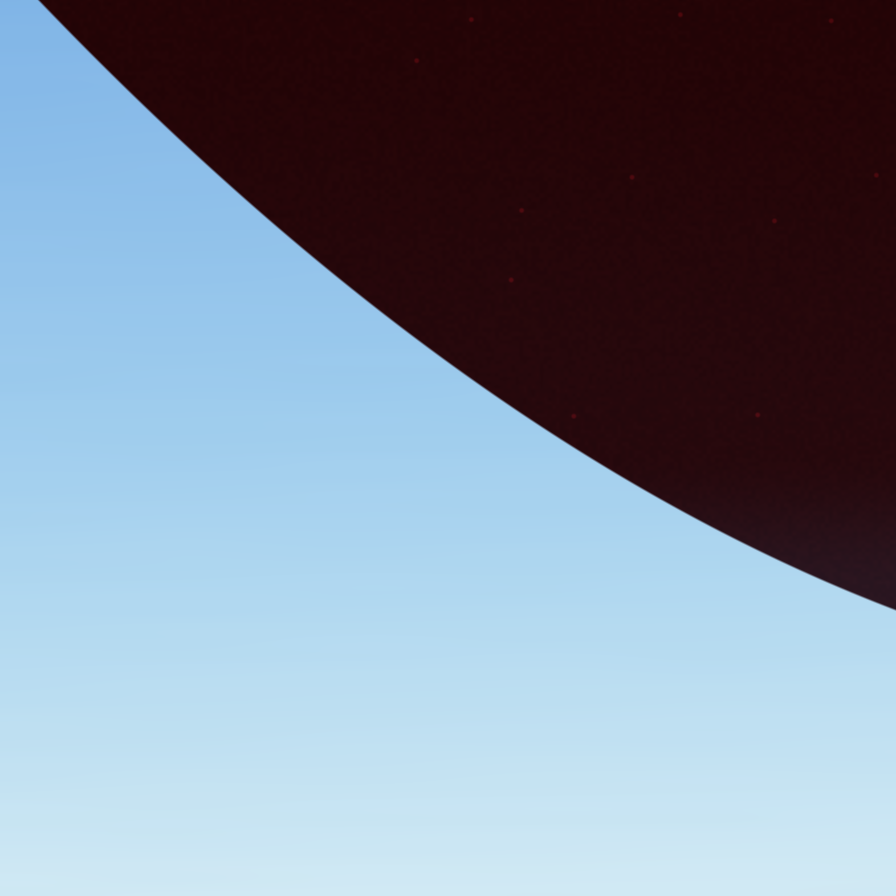
Give the GLSL for this background, as a WebGL 1 fragment shader.

```glsl
precision highp float;
// Pale blue sky gradient below a dark maroon mass with a sweeping curved edge.

uniform vec2 u_resolution;

#define EDGE_START 1.0454   // edge height at the left side
#define EDGE_SLOPE -1.072   // initial fall of the edge
#define EDGE_BEND 0.3456    // curvature of the edge
#define EDGE_SOFT 0.0016    // half width of the edge blend
#define SKY_TILT 0.025      // sideways lean of the sky gradient
#define BAND_AMOUNT 0.008   // strength of the faint sky streaks
#define GRAIN_CELLS 220.0   // cells of dark grain across the canvas
#define GRAIN_AMOUNT 0.022
#define SPECK_CELLS 18.0    // cells that may hold a red speck
#define SPECK_CHANCE 0.07

float hash(vec2 p) {
  vec3 q = fract(vec3(p.xyx) * 0.1031);
  q += dot(q, q.yzx + 33.33);
  return fract((q.x + q.y) * q.z);
}

float valueNoise(vec2 p) {
  vec2 cell = floor(p);
  vec2 f = fract(p);
  f = f * f * (3.0 - 2.0 * f);
  float low = mix(hash(cell), hash(cell + vec2(1.0, 0.0)), f.x);
  float high = mix(hash(cell + vec2(0.0, 1.0)), hash(cell + vec2(1.0, 1.0)), f.x);
  return mix(low, high, f.y);
}

// Approximate signed distance to the parabola, positive above it
float edgeDistance(vec2 p) {
  float height = EDGE_START + p.x * (EDGE_SLOPE + EDGE_BEND * p.x);
  float slope = EDGE_SLOPE + 2.0 * EDGE_BEND * p.x;
  return (p.y - height) / sqrt(1.0 + slope * slope);
}

// Light horizon rising to a deeper blue, with wide soft streaks
vec3 skyColor(vec2 p) {
  vec3 horizon = vec3(0.815, 0.912, 0.955);
  vec3 lowSky = vec3(0.690, 0.845, 0.940);
  vec3 midSky = vec3(0.620, 0.800, 0.930);
  vec3 zenith = vec3(0.505, 0.710, 0.905);
  float h = p.y - SKY_TILT * (p.x - 0.3);
  vec3 color = mix(horizon, lowSky, clamp(h / 0.34, 0.0, 1.0));
  color = mix(color, midSky, clamp((h - 0.34) / 0.20, 0.0, 1.0));
  color = mix(color, zenith, clamp((h - 0.54) / 0.46, 0.0, 1.0));
  float streak = valueNoise(p * vec2(5.0, 60.0)) - 0.5;
  return color + BAND_AMOUNT * streak * vec3(1.0, 0.6, 0.4);
}

// Sparse round specks, one candidate per cell
float specks(vec2 p) {
  vec2 cell = floor(p * SPECK_CELLS);
  vec2 spot = 0.2 + 0.6 * vec2(hash(cell + 17.0), hash(cell + 53.0));
  float d = length(fract(p * SPECK_CELLS) - spot) / SPECK_CELLS;
  float present = step(hash(cell + 91.0), SPECK_CHANCE);
  return present * (1.0 - smoothstep(0.001, 0.004, d));
}

// Maroon that cools to violet low down, with faint red grain
vec3 massColor(vec2 p) {
  vec3 upper = vec3(0.140, 0.016, 0.024);
  vec3 lower = vec3(0.150, 0.032, 0.048);
  vec3 violet = vec3(0.165, 0.085, 0.125);
  vec3 color = mix(lower, upper, smoothstep(0.5, 1.0, p.y));
  color = mix(violet, color, smoothstep(0.33, 0.50, p.y));
  float grain = valueNoise(p * GRAIN_CELLS) - 0.5;
  color += GRAIN_AMOUNT * grain * vec3(1.0, 0.25, 0.25);
  return color + specks(p) * vec3(0.16, 0.015, 0.025);
}

void main() {
  vec2 p = gl_FragCoord.xy / u_resolution;
  float soft = max(EDGE_SOFT, 0.7 / min(u_resolution.x, u_resolution.y));
  float mass = smoothstep(-soft, soft, edgeDistance(p));
  gl_FragColor = vec4(mix(skyColor(p), massColor(p), mass), 1.0);
}
```
